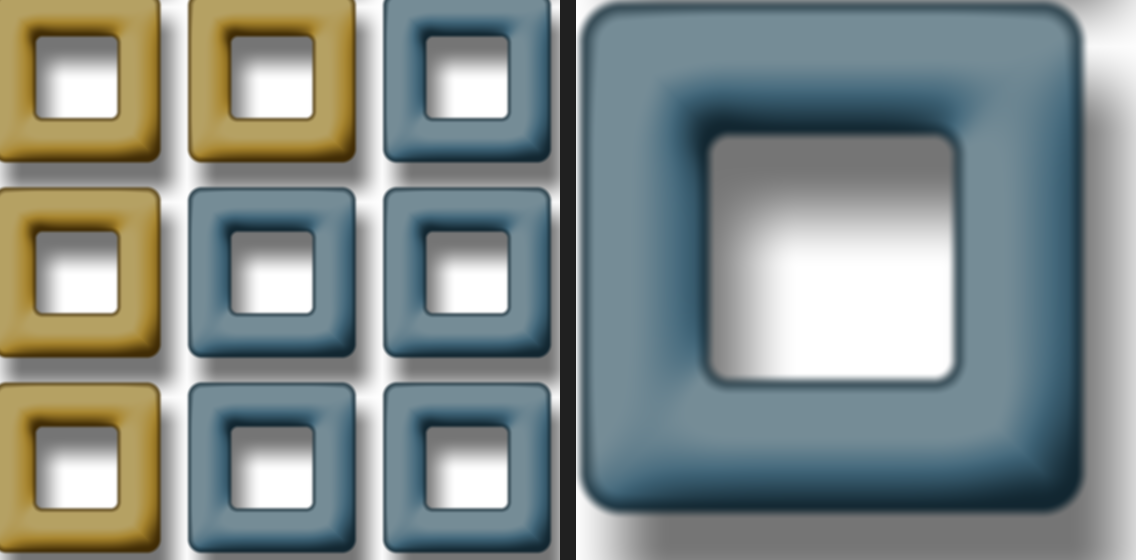
Left: the whole. Right: its middle third, enlarged.
This pattern is drawn by a three.js fragment shader. Its source:

```glsl
#define PITCH 0.3485
#define FIRST_CENTRE vec2(0.137, 0.165)
#define OUTER_HALF vec2(0.429, 0.436)
#define HOLE_HALF vec2(0.209)
#define OUTER_RADIUS 0.07
#define HOLE_RADIUS 0.035
#define SHADOW_OFFSET vec2(0.065, -0.14)
#define SHADOW_BLUR 0.09
#define SHADOW_GREY 0.46
#define LIGHT_DIR vec2(-0.5, 0.82)
#define EDGE_SOFTNESS 0.012

varying vec2 vUv;

float roundedBox(vec2 p, vec2 halfSize, float radius) {
  vec2 d = abs(p) - halfSize + radius;
  return length(max(d, 0.0)) + min(max(d.x, d.y), 0.0) - radius;
}

float blurredBox(vec2 p, vec2 halfSize) {
  vec2 cover = 1.0 - smoothstep(-SHADOW_BLUR, SHADOW_BLUR, abs(p) - halfSize);
  return cover.x * cover.y;
}

// Wrapped so that shadows cross into the neighbouring cells
vec3 shadedGround(vec2 grid) {
  vec2 p = fract(grid - SHADOW_OFFSET + 0.5) - 0.5;
  float shadow = blurredBox(p, OUTER_HALF) * (1.0 - blurredBox(p, HOLE_HALF));
  return vec3(mix(1.0, SHADOW_GREY, shadow));
}

// Rounded bevel: across runs from -1 at the hole to 1 at the outer rim
vec3 shadedFrame(vec2 p, float across, float gold) {
  vec3 base = mix(vec3(0.25, 0.40, 0.48), vec3(0.66, 0.52, 0.17), gold);
  vec3 highlight = mix(vec3(0.46, 0.55, 0.59), vec3(0.71, 0.63, 0.39), gold);
  vec3 dark = mix(vec3(0.07, 0.15, 0.19), vec3(0.25, 0.17, 0.02), gold);

  // Soft mitre: the facing direction turns gradually at the corners
  vec2 outward = normalize(p * p * p * p * sign(p) + 1e-6);
  float lit = across * dot(outward, LIGHT_DIR);

  vec3 colour = mix(base, highlight, smoothstep(-0.4, 0.15, lit));
  colour = mix(colour, dark, smoothstep(0.2, 0.85, -lit));
  return mix(colour, dark, 0.75 * smoothstep(0.75, 1.0, abs(across)));
}

void main() {
  vec2 grid = (vUv - FIRST_CENTRE) / PITCH;
  vec2 cell = floor(grid + 0.5);
  vec2 p = grid - cell;

  float outer = roundedBox(p, OUTER_HALF, OUTER_RADIUS);
  float hole = roundedBox(p, HOLE_HALF, HOLE_RADIUS);
  float across = clamp((hole + outer) / max(hole - outer, 1e-4), -1.0, 1.0);

  // Gold fills the first column and one more cell of the top row
  float gold = 1.0 - step(0.5 + step(1.5, cell.y), cell.x);

  float frame = 1.0 - smoothstep(-EDGE_SOFTNESS, EDGE_SOFTNESS, max(outer, -hole));
  vec3 colour = mix(shadedGround(grid), shadedFrame(p, across, gold), frame);
  gl_FragColor = vec4(colour, 1.0);
}
```
